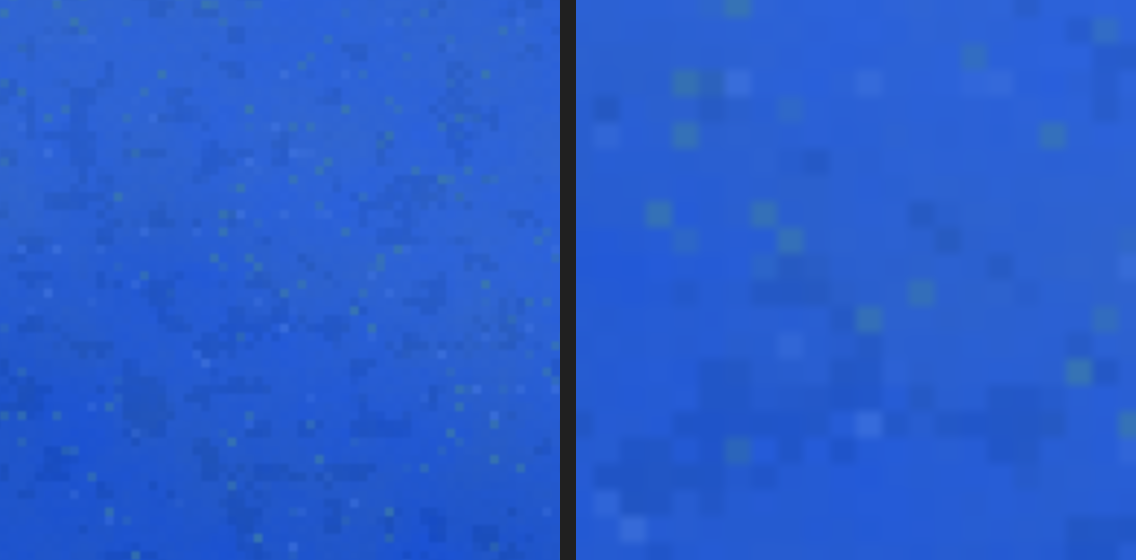
Left: the whole. Right: its middle third, enlarged.
Reproduce this texture procedurally as a Shadertoy shader.

```glsl
// Blue mosaic: a soft vertical blue gradient cut into small square cells,
// with ragged darker clusters and scattered teal and pale specks.
// Each cell is coloured by hash and noise, then blended at its borders.

const float CELLS = 64.0;        // cells along the canvas height
const float EDGE_SOFTNESS = 0.56; // blended share of a cell

const vec3 DEEP_BLUE  = vec3(0.116, 0.327, 0.806);
const vec3 LIGHT_BLUE = vec3(0.181, 0.390, 0.838);
const vec3 DARK_SHIFT = vec3(-0.019, -0.024, -0.050);
const vec3 WARM_SHIFT = vec3(0.026, 0.018, -0.056);
const vec3 TEAL_SPECK = vec3(0.225, 0.475, 0.670);
const vec3 PALE_SPECK = vec3(0.240, 0.445, 0.870);

float hash(vec2 p, float seed) {
    return fract(sin(dot(p, vec2(127.1, 311.7)) + seed * 74.7) * 43758.5453);
}

float valueNoise(vec2 p, float seed) {
    vec2 i = floor(p);
    vec2 f = fract(p);
    f = f * f * (3.0 - 2.0 * f);
    float low = mix(hash(i, seed), hash(i + vec2(1, 0), seed), f.x);
    float high = mix(hash(i + vec2(0, 1), seed), hash(i + vec2(1, 1), seed), f.x);
    return mix(low, high, f.y);
}

// Broad gradient: deep at the bottom, lighter towards the upper right
vec3 backdrop(vec2 uv) {
    float drift = valueNoise(uv * 3.5, 1.0) - 0.5;
    float height = uv.y + 0.24 * (uv.x - 0.5) + 0.26 * drift;
    return mix(DEEP_BLUE, LIGHT_BLUE, smoothstep(0.04, 0.74, height));
}

// Green-grey to pure blue drift, from wide patches down to single cells
float hueDrift(vec2 cell) {
    float wide = valueNoise(cell / 8.0, 5.0) - 0.5;
    float small = valueNoise(cell / 2.3, 12.0) - 0.5;
    float single = hash(cell, 6.0) - 0.5;
    return 0.75 * wide + 0.45 * small + 0.25 * single;
}

// Ragged groups of a few cells, denser in some regions
float darkCluster(vec2 cell) {
    float shape = valueNoise(cell / vec2(2.9, 2.4), 2.0);
    float ragged = 0.30 * (hash(cell, 3.0) - 0.5);
    float region = 0.18 * (valueNoise(cell / 14.0, 4.0) - 0.5);
    return smoothstep(0.69, 0.80, shape + ragged + region);
}

// Isolated cells: the given share of them, each with its own strength
float speck(vec2 cell, float share, float seed) {
    float chosen = step(hash(cell, seed), share);
    return chosen * mix(0.15, 0.80, hash(cell, seed + 1.0));
}

vec3 cellColor(vec2 cell) {
    vec3 color = backdrop((cell + 0.5) / CELLS);
    color += WARM_SHIFT * (hueDrift(cell) + 0.08);
    color += 0.008 * (hash(cell, 7.0) - 0.5);
    color += DARK_SHIFT * darkCluster(cell);
    color = mix(color, TEAL_SPECK, speck(cell, 0.022, 8.0));
    return mix(color, PALE_SPECK, speck(cell, 0.010, 10.0));
}

void mainImage(out vec4 fragColor, in vec2 fragCoord) {
    vec2 grid = fragCoord / iResolution.y * CELLS - 0.5;
    vec2 cell = floor(grid);

    // Blend the four nearest cells in a band at their borders
    float band = 0.5 * EDGE_SOFTNESS;
    vec2 blend = smoothstep(0.5 - band, 0.5 + band, fract(grid));
    vec3 below = mix(cellColor(cell), cellColor(cell + vec2(1, 0)), blend.x);
    vec3 above = mix(cellColor(cell + vec2(0, 1)), cellColor(cell + vec2(1, 1)), blend.x);

    fragColor = vec4(mix(below, above, blend.y), 1.0);
}
```
